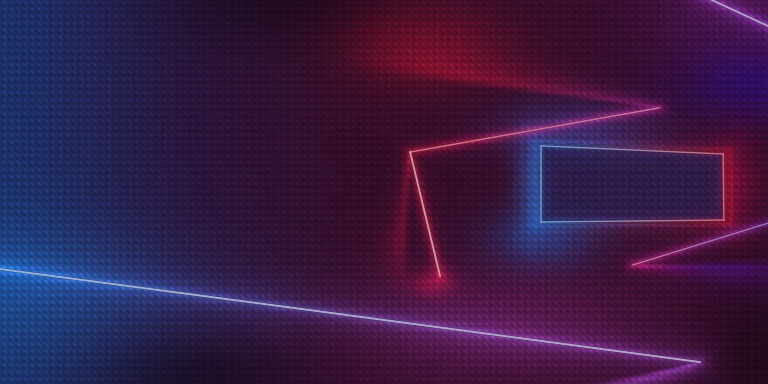
Give the GLSL for this background, as a Shadertoy shader.

```glsl
// A dark studded wall lit by bent neon tubes in blue, violet and red.
// Soft pools of light make the wall; segment distances give tubes and halos;
// one-sided sheets of light lie behind the tubes, and a repeat adds studs.

const vec3 BLUE = vec3(0.05, 0.38, 0.68);
const vec3 VIOLET = vec3(0.42, 0.20, 0.60);
const vec3 INDIGO = vec3(0.16, 0.03, 0.50);
const vec3 RED = vec3(0.68, 0.05, 0.12);
const vec3 MAGENTA = vec3(0.62, 0.08, 0.38);
const vec3 WALL_LEFT = vec3(0.11, 0.19, 0.41);
const vec3 WALL_MID = vec3(0.16, 0.08, 0.23);
const vec3 WALL_RIGHT = vec3(0.20, 0.05, 0.155);
const vec3 FRAME_FILL = vec3(0.16, 0.12, 0.30);
const vec3 TUBE_WHITE = vec3(0.76, 0.75, 0.78);
const float TUBE_RADIUS = 0.0032;
const float STUDS_PER_UNIT = 55.0;
const float STUD_LIGHT = 0.26;
const float STUD_SHADE = 0.16;

float hash(vec2 p) {
    return fract(sin(dot(p, vec2(12.9898, 78.233))) * 43758.5453);
}

// Soft elliptical pool of light
float pool(vec2 p, vec2 centre, vec2 radius) {
    vec2 q = (p - centre) / radius;
    return exp(-dot(q, q));
}

// Distance to a segment, and the position along it
vec2 segment(vec2 p, vec2 a, vec2 b) {
    vec2 ab = b - a;
    float t = clamp(dot(p - a, ab) / dot(ab, ab), 0.0, 1.0);
    return vec2(length(p - a - ab * t), t);
}

// Light on one side of a ray, widening away from its start
float sheet(vec2 p, vec2 a, vec2 b, float side, float spread) {
    vec2 ab = b - a;
    float len = length(ab);
    vec2 dir = ab / len;
    float along = dot(p - a, dir) / len;
    float d = side * dot(p - a, vec2(-dir.y, dir.x));
    float grow = 0.12 + max(along, 0.0);
    float soft = 0.025 * grow;
    float ends = smoothstep(-0.02, 0.08, along) * (1.0 - smoothstep(0.65, 1.25, along));
    return ends * smoothstep(-soft, soft, d) * exp(-max(d, 0.0) / (spread * grow));
}

// Merges the tube into halo (colour) and core (colour, cover)
void neon(vec2 p, vec2 a, vec2 b, vec3 tintA, vec3 tintB, float white,
          float radius, float reach, inout vec3 halo, inout vec4 core) {
    vec2 s = segment(p, a, b);
    vec3 tint = mix(tintA, tintB, s.y);
    float soft = 0.0008 + 0.6 / iResolution.y;
    float cover = 1.0 - smoothstep(radius - soft, radius + soft, s.x);
    halo = max(halo, tint * (0.50 * exp(-s.x / 0.006) + 0.36 * exp(-s.x / reach)));
    vec3 hot = mix(min(tint * 1.3, 1.0), TUBE_WHITE, white);
    core = mix(core, vec4(hot, 1.0), cover);
}

// Unlit wall with its broad washes of colour
vec3 wall(vec2 p) {
    vec3 c = mix(WALL_LEFT, WALL_MID, smoothstep(-0.05, 0.58, p.x));
    c = mix(c, WALL_RIGHT, smoothstep(0.40, 1.0, p.x));
    c += vec3(0.0, 0.09, 0.13) * pool(p, vec2(0.0, 0.24), vec2(0.55, 0.18));
    c += vec3(0.17, 0.01, 0.0) * pool(p, vec2(1.10, 0.88), vec2(0.22, 0.12));
    c += vec3(0.13, 0.04, 0.13) * pool(p, vec2(1.30, 0.15), vec2(0.38, 0.15));
    c += vec3(0.0, 0.09, 0.20) * pool(p, vec2(1.50, 0.66), vec2(0.20, 0.08));
    c += vec3(-0.03, 0.13, 0.24) * pool(p, vec2(1.41, 0.38), vec2(0.14, 0.08));
    c += vec3(0.0, 0.12, 0.20) * pool(p, vec2(1.38, 0.52), vec2(0.04, 0.12));
    c += vec3(0.14, 0.0, 0.03) * pool(p, vec2(1.92, 0.52), vec2(0.06, 0.12));
    c += vec3(-0.03, 0.0, 0.20) * pool(p, vec2(1.98, 0.78), vec2(0.22, 0.10));
    c += vec3(0.06, 0.02, 0.12) * pool(p, vec2(1.90, 0.97), vec2(0.25, 0.14));
    c *= 1.0 - 0.35 * pool(p, vec2(0.52, 0.02), vec2(0.26, 0.10));
    c *= 1.0 - 0.35 * pool(p, vec2(0.72, 1.02), vec2(0.30, 0.14));
    c *= 1.0 - 0.35 * pool(p, vec2(1.98, 0.08), vec2(0.16, 0.20));
    return c;
}

// Raised studs, lit from the upper right
float studs(vec2 p) {
    vec2 g = p * STUDS_PER_UNIT;
    vec2 q = fract(g) - 0.5;
    float r = length(q);
    float ring = 1.0 - smoothstep(0.06, 0.20, abs(r - 0.27));
    float facing = dot(q / max(r, 0.01), vec2(0.6, 0.8));
    float relief = facing * (facing > 0.0 ? STUD_LIGHT : STUD_SHADE);
    return 1.0 + ring * relief * (0.8 + 0.4 * hash(floor(g)));
}

// Doubled frame, blue at the left and red at the right
void frame(vec2 p, inout vec3 light, inout vec4 core) {
    vec2 inner[4] = vec2[4](vec2(1.409, 0.620), vec2(1.883, 0.599),
                            vec2(1.885, 0.427), vec2(1.409, 0.422));
    vec2 middle = vec2(1.647, 0.517);
    float inside = 1.0;
    vec3 halo = vec3(0.0);
    for (int i = 0; i < 4; i++) {
        vec2 a = inner[i], b = inner[(i + 1) % 4];
        vec2 oa = a + sign(a - middle) * vec2(0.017, 0.009);
        vec2 ob = b + sign(b - middle) * vec2(0.017, 0.009);
        vec3 ta = mix(BLUE, RED, step(middle.x, a.x));
        vec3 tb = mix(BLUE, RED, step(middle.x, b.x));
        vec2 e = b - a, q = p - a;
        inside *= step(e.x * q.y - e.y * q.x, 0.0);
        neon(p, oa, ob, ta * 0.75, tb * 0.75, 0.10, 0.0012, 0.030, halo, core);
        neon(p, a, b, ta, tb, 0.50, 0.0026, 0.020, halo, core);
    }
    light = mix(light, FRAME_FILL, 0.8 * inside);
    light += halo * mix(0.85, 0.40, inside);
}

void mainImage(out vec4 fragColor, in vec2 fragCoord) {
    vec2 p = fragCoord / iResolution.xy * vec2(2.0, 1.0);
    vec3 light = wall(p), halo = vec3(0.0);
    vec4 core = vec4(0.0);
    vec2 redTip = vec2(1.716, 0.719), bend = vec2(1.068, 0.604), foot = vec2(1.146, 0.281);
    vec2 longTip = vec2(1.823, 0.057), longMid = vec2(0.75, 0.200), sideTip = vec2(1.648, 0.310);

    // Sheets of light behind the tubes
    light += mix(RED, MAGENTA, smoothstep(1.3, 1.7, p.x)) * 0.42 * sheet(p, redTip, vec2(1.0, 0.82), -1.0, 0.07);
    light += RED * 0.45 * sheet(p, bend, vec2(1.047, 0.28), -1.0, 0.035);
    light += VIOLET * 0.75 * sheet(p, longTip, vec2(1.42, -0.04), 1.0, 0.07);
    light += mix(MAGENTA, INDIGO, smoothstep(1.65, 1.85, p.x)) * 0.65 * sheet(p, sideTip, vec2(2.05, 0.312), -1.0, 0.05);
    light += RED * 0.35 * pool(p, foot + vec2(-0.02, -0.02), vec2(0.06, 0.035));

    // Tubes
    frame(p, light, core);
    neon(p, vec2(-0.02, 0.302), longMid, BLUE, mix(BLUE, VIOLET, 0.5), 0.80, TUBE_RADIUS, 0.035, halo, core);
    neon(p, longMid, longTip, mix(BLUE, VIOLET, 0.5), VIOLET, 0.80, TUBE_RADIUS, 0.030, halo, core);
    neon(p, bend, redTip, RED, MAGENTA, 0.55, 0.0027, 0.014, halo, core);
    neon(p, bend, foot, RED, RED, 0.78, TUBE_RADIUS, 0.014, halo, core);
    neon(p, sideTip, vec2(2.02, 0.425), MAGENTA, mix(VIOLET, INDIGO, 0.5), 0.50, 0.0026, 0.014, halo, core);
    neon(p, vec2(1.83, 1.011), vec2(2.02, 0.923), VIOLET, VIOLET, 0.75, TUBE_RADIUS, 0.025, halo, core);

    vec3 colour = mix((light + halo) * studs(p), core.rgb, core.a);
    fragColor = vec4(clamp(colour, 0.0, 1.0), 1.0);
}
```
